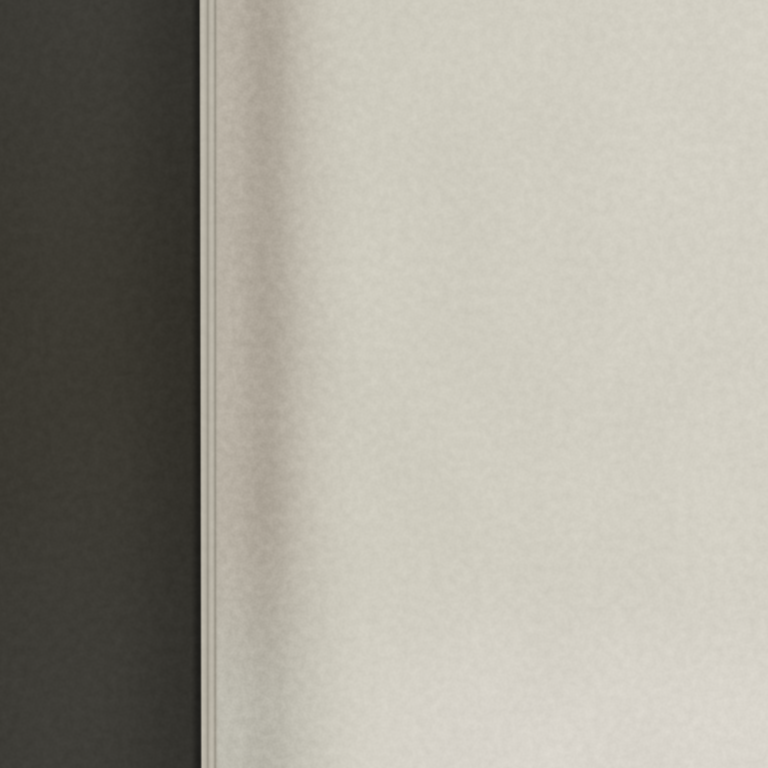
Write a WebGL 2 fragment shader that draws this texture.

```glsl
#version 300 es
precision highp float;
// A pale sheet of paper with a folded, softly shaded edge beside a dark board.
uniform vec2 u_resolution;
out vec4 fragColor;

vec2 hashGradient(vec2 cell) {
  vec3 q = fract(cell.xyx * vec3(0.1031, 0.1030, 0.0973));
  q += dot(q, q.yzx + 33.33);
  float angle = 6.2832 * fract((q.x + q.y) * q.z);
  return vec2(cos(angle), sin(angle));
}

float gradientNoise(vec2 p) {
  vec2 i = floor(p), f = p - i;
  vec2 u = f * f * f * (f * (f * 6.0 - 15.0) + 10.0);
  float a = dot(hashGradient(i), f);
  float b = dot(hashGradient(i + vec2(1, 0)), f - vec2(1, 0));
  float c = dot(hashGradient(i + vec2(0, 1)), f - vec2(0, 1));
  float d = dot(hashGradient(i + vec2(1, 1)), f - vec2(1, 1));
  return mix(mix(a, b, u.x), mix(c, d, u.x), u.y);
}

// Fibrous grain: octaves of noise, each turned to hide the lattice
float paperGrain(vec2 p) {
  float sum = 0.0, amplitude = 0.5;
  p *= 75.0;
  for (int i = 0; i < 3; i++) {
    sum += amplitude * gradientNoise(p);
    p = mat2(1.5, 1.2, -1.2, 1.5) * p + 17.0;
    amplitude *= 0.8;
  }
  return sum;
}

float bell(float x, float center, float width) {
  float d = (x - center) / width;
  return exp(-d * d);
}

vec3 boardColor(vec2 uv) {
  vec3 color = mix(vec3(0.235, 0.230, 0.210), vec3(0.225, 0.215, 0.185), bell(uv.y, 0.55, 0.35));
  color += 0.012 * bell(uv.x, 0.09, 0.09);
  color *= 1.0 - 0.13 * smoothstep(0.14, 0.25, uv.x);
  return color * (1.0 - 0.4 * smoothstep(0.247, 0.26, uv.x));
}

vec3 paperColor(vec2 uv) {
  vec3 color = mix(vec3(0.805, 0.793, 0.743), vec3(0.826, 0.813, 0.768), smoothstep(0.4, 1.0, uv.x));
  // Brighter light in the lower right
  float glow = smoothstep(0.32, 0.0, uv.y) * smoothstep(0.3, 0.65, uv.x);
  color = mix(color, vec3(0.855, 0.838, 0.805), 0.85 * glow);
  // Broad shade along the fold, with a darker core
  float shade = 1.0 - smoothstep(0.32, 0.475, uv.x);
  float warmth = smoothstep(0.04, 0.35, uv.y);
  color = mix(color, mix(vec3(0.745, 0.735, 0.69), vec3(0.725, 0.697, 0.648), warmth), shade);
  float core = bell(uv.x, 0.348, 0.034) * mix(0.6, 1.0, warmth);
  return color - core * vec3(0.058, 0.061, 0.061);
}

// Thin folded lip between board and paper
vec3 lipColor(vec2 uv) {
  vec3 color = vec3(0.70, 0.68, 0.63);
  color += 0.05 * bell(uv.x, 0.264, 0.003);
  color -= 0.08 * bell(uv.x, 0.2705, 0.0018);
  color += 0.035 * bell(uv.x, 0.2755, 0.0025);
  return color - 0.10 * bell(uv.x, 0.2805, 0.002);
}

void main() {
  vec2 uv = gl_FragCoord.xy / u_resolution;
  float pixel = 1.0 / u_resolution.x;

  vec3 sheet = mix(lipColor(uv), paperColor(uv), smoothstep(0.279, 0.286, uv.x));
  float edge = 0.2595 + 0.002 * (1.0 - uv.y);
  float onSheet = smoothstep(edge - pixel, edge + pixel + 0.001, uv.x);
  vec3 color = mix(boardColor(uv), sheet, onSheet);

  // Fine grain and slow unevenness, strongest in the shade
  float strength = mix(0.030, 0.040 + 0.022 * bell(uv.x, 0.33, 0.09), onSheet);
  strength *= 1.0 - 0.6 * bell(uv.x, 0.27, 0.012);
  color += strength * paperGrain(uv);
  color += 0.012 * gradientNoise(uv * vec2(9.0, 7.0)) * mix(0.5, 1.0, onSheet);
  fragColor = vec4(color, 1.0);
}
```
